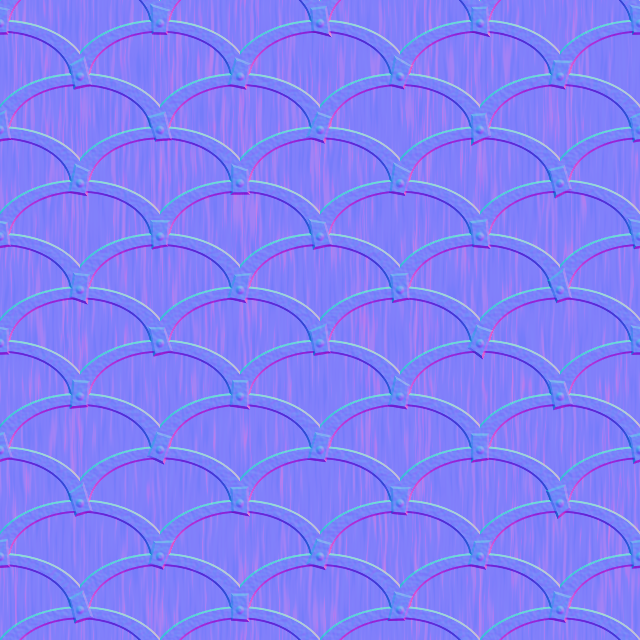
A Shadertoy shader for this texture map:

```glsl
// Tangent-space normal map of grained wood under overlapping iron scale arches,
// pinned by tilted riveted clips. Iron is a height field built from distance
// functions and differentiated; wood grain is added as slopes of wrapping noise.

const vec2 GRID = vec2(4.0, 12.0);           // arches across, staggered rows down
const float ROW_BASE = 0.051;                // height of the lowest row of clips
const vec2 OUTER = vec2(0.1406, 0.0924);     // outer radii of an arch
const vec2 INNER = vec2(0.1095, 0.0722);     // inner radii of an arch
const float APEX_RISE = 0.0016;              // arch top above its clip centre
const float RIVET_DROP = 0.0042;             // rivet below its clip centre
const float BAND_BEVEL = 0.0028;
const float CLIP_BEVEL = 0.0036;
const float BAND_HEIGHT = 0.0029;
const float CLIP_HEIGHT = 0.0013;

vec2 hash2(vec2 c) {
    vec3 q = fract(c.xyx * vec3(0.1031, 0.1030, 0.0973));
    q += dot(q, q.yzx + 33.33);
    return fract((q.xx + q.yz) * q.zy);
}

float cornerRamp(vec2 cell, vec2 offset, vec2 period) {
    float angle = 6.2832 * hash2(mod(cell, period) + 7.0).x;
    return dot(vec2(cos(angle), sin(angle)), offset);
}

// Gradient noise over the unit canvas with a whole number of cells
float wrapNoise(vec2 p, vec2 cells) {
    p *= cells;
    vec2 i = floor(p), f = p - i;
    vec2 u = f * f * f * (f * (f * 6.0 - 15.0) + 10.0);
    vec2 e = vec2(1.0, 0.0);
    float low = mix(cornerRamp(i, f, cells), cornerRamp(i + e, f - e, cells), u.x);
    float high = mix(cornerRamp(i + e.yx, f - e.yx, cells), cornerRamp(i + 1.0, f - 1.0, cells), u.x);
    return mix(low, high, u.y);
}

float ellipseDistance(vec2 p, vec2 radii) {
    float k = length(p / radii);
    return k * (k - 1.0) / max(length(p / (radii * radii)), 0.001);
}

float archDistance(vec2 p) {
    return max(max(ellipseDistance(p, OUTER), -ellipseDistance(p, INNER)), -p.y);
}

float rowShift(float row) {
    return 0.5 - 0.5 * mod(row, 2.0);
}

// Union of all arches near a point
float bandDistance(vec2 p) {
    float firstRow = floor((p.y - ROW_BASE) * GRID.y);
    float d = 1.0;
    for (int k = 0; k < 3; k++) {
        float row = firstRow + float(k);
        float x = p.x * GRID.x - rowShift(row);
        x = abs(x - round(x)) / GRID.x;
        float y = p.y - (ROW_BASE + row / GRID.y + APEX_RISE - OUTER.y);
        d = min(d, min(archDistance(vec2(x, y)), archDistance(vec2(1.0 / GRID.x - x, y))));
    }
    return d;
}

// Nearest clip: x = distance to its crooked plate, y = distance to rivet centre
vec2 clipDistances(vec2 p) {
    float row = round((p.y - ROW_BASE) * GRID.y);
    float column = round(p.x * GRID.x - rowShift(row));
    vec2 id = mod(vec2(column, row), GRID);
    vec2 shape = hash2(id + 3.0) - 0.5, pose = hash2(id + 41.0) - 0.5;
    vec2 q = p - vec2((column + rowShift(row)) / GRID.x, ROW_BASE + row / GRID.y);
    float rivet = length(q + vec2(0.0, RIVET_DROP));
    float angle = 0.7 * pose.x;
    q = mat2(cos(angle), sin(angle), -sin(angle), cos(angle)) * q;
    q.y += q.x * shape.x * 0.9 * smoothstep(-0.02, 0.02, q.y * sign(pose.y));
    q.x *= 1.0 + 14.0 * shape.y * q.y;
    vec2 edge = abs(q) - vec2(0.0142, 0.0218);
    return vec2(max(edge.x, edge.y), rivet);
}

float bevelMask(float d, float width) {
    return clamp(-d / width, 0.0, 1.0);
}

// Height of the ironwork above the wood
float ironHeight(vec2 p) {
    float band = bevelMask(bandDistance(p), BAND_BEVEL);
    vec2 clip = clipDistances(p);
    float plate = bevelMask(clip.x, CLIP_BEVEL);
    float hammered = 0.0004 * wrapNoise(p, vec2(90.0)) + 0.0003 * wrapNoise(p + 0.37, vec2(180.0));
    float h = mix(BAND_HEIGHT * band, BAND_HEIGHT + CLIP_HEIGHT, plate);
    float dome = 0.0017 * (1.0 - smoothstep(0.0015, 0.0075, clip.y));
    return h + hammered * max(band, plate) + dome * plate;
}

// Slopes of long vertical fibres, leaning mostly to one side
vec2 woodSlope(vec2 p) {
    p.x += 0.0016 * wrapNoise(p, vec2(16.0, 28.0));
    float board = wrapNoise(p, vec2(22.0, 2.0));
    float coarse = wrapNoise(p, vec2(110.0, 5.0));
    float fine = wrapNoise(p, vec2(210.0, 14.0));
    float seam = wrapNoise(p, vec2(40.0, 1.0));
    float fibre = smoothstep(0.02, 0.42, 0.65 * fine + 0.5 * coarse + 0.25 * board);
    float crack = (1.0 - smoothstep(0.0, 0.09, abs(coarse))) * smoothstep(-0.05, 0.3, fine + board);
    float line = (1.0 - smoothstep(0.0, 0.06, abs(seam))) * smoothstep(0.0, 0.3, board);
    float shade = smoothstep(0.1, 0.5, -fine);
    return vec2(0.01 + 0.27 * fibre + 0.22 * crack + 0.24 * line - 0.09 * shade,
                -0.05 * crack + 0.06 * fine);
}

void mainImage(out vec4 fragColor, in vec2 fragCoord) {
    vec2 p = fragCoord / iResolution.xy;
    vec2 e = vec2(max(0.0007, 0.5 / iResolution.y), 0.0);
    vec2 slope = vec2(ironHeight(p - e.xy) - ironHeight(p + e.xy),
                      ironHeight(p - e.yx) - ironHeight(p + e.yx)) / (2.0 * e.x);
    // Blend grain with the slight lean of the iron faces
    float plate = bevelMask(clipDistances(p).x, CLIP_BEVEL);
    float iron = max(bevelMask(bandDistance(p), BAND_BEVEL), plate);
    vec2 ironLean = mix(vec2(-0.04, 0.02), vec2(-0.10, 0.06), plate);
    slope += mix(woodSlope(p), ironLean, iron);
    vec3 normal = normalize(vec3(slope, 1.0));
    fragColor = vec4(0.5 + normal * vec3(0.5, 0.5, 0.48), 1.0);
}
```
